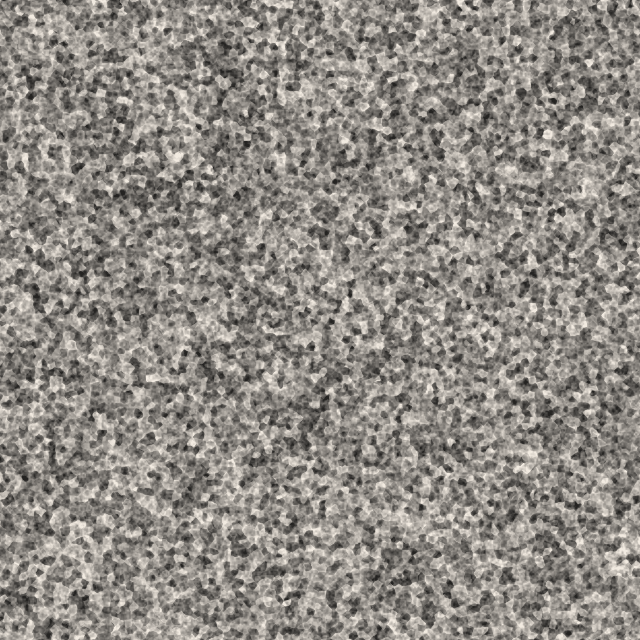
Reproduce this texture procedurally as a Shadertoy shader.

```glsl
// Fine grey granite: packed angular grains with pale rims and a dusty speckle.
#define GRAINS 92.0          // grains across the canvas
#define OVERLAY_GRAINS 118.0 // cells of the translucent second layer
#define EDGE_SHARPNESS 20.0
#define EDGE_RAGGED 0.22
#define MEAN_TONE 0.557
#define GRAIN_CONTRAST 0.47
#define OVERLAY_CONTRAST 0.24
#define RIM_LIGHT 0.20
#define SPECKLE 0.40
#define MOTTLE 0.08
#define STONE_TINT vec3(1.0, 0.969, 0.928)

// Integer hash: two random values in 0..1 per lattice point
vec2 hash2(vec2 p) {
    uvec2 v = uvec2(ivec2(p)) * 1664525u + 1013904223u;
    v.x += v.y * 1664525u;
    v.y += v.x * 1664525u;
    v ^= v >> 16u;
    v.x += v.y * 1664525u;
    v.y += v.x * 1664525u;
    v ^= v >> 16u;
    return vec2(v >> 8u) / 16777216.0;
}

// Smooth value noise, two independent channels
vec2 noise2(vec2 p) {
    vec2 i = floor(p), f = fract(p);
    f = f * f * (3.0 - 2.0 * f);
    return mix(mix(hash2(i), hash2(i + vec2(1, 0)), f.x),
               mix(hash2(i + vec2(0, 1)), hash2(i + vec2(1, 1)), f.x), f.y);
}

// Voronoi grains: x = tone with softened borders, y = distance to grain centre
vec2 grains(vec2 p) {
    vec2 cell = floor(p);
    float toneSum = 0.0, weightSum = 0.0, nearest = 2.0;
    for (int y = -2; y <= 2; y++) {
        for (int x = -2; x <= 2; x++) {
            vec2 id = cell + vec2(x, y);
            float d = distance(p, id + hash2(id));
            float weight = exp(-EDGE_SHARPNESS * d);
            toneSum += weight * hash2(id + 4096.0).x;
            weightSum += weight;
            nearest = min(nearest, d);
        }
    }
    return vec2(toneSum / weightSum, nearest);
}

void mainImage(out vec4 fragColor, in vec2 fragCoord) {
    vec2 uv = fragCoord / iResolution.y;

    // Ragged outlines come from a small warp of the cell space
    vec2 warp = EDGE_RAGGED * (noise2(uv * GRAINS * 2.3 + 900.0) - 0.5);
    vec2 body = grains(uv * GRAINS + warp);
    vec2 overlay = grains(uv * OVERLAY_GRAINS + warp + 300.0);

    // Dust at two fine scales, and broad faint patches
    float dust = 0.5 * (noise2(uv * 330.0).x + noise2(uv * 190.0 + 700.0).y);
    float patches = noise2(uv * 14.0 + 50.0).x;

    float tone = MEAN_TONE
        + GRAIN_CONTRAST * (body.x - 0.5)
        + OVERLAY_CONTRAST * (overlay.x - 0.5)
        + RIM_LIGHT * (body.y - 0.4)
        + SPECKLE * (dust - 0.5)
        + MOTTLE * (patches - 0.5);

    fragColor = vec4(clamp(tone, 0.14, 0.95) * STONE_TINT, 1.0);
}
```
